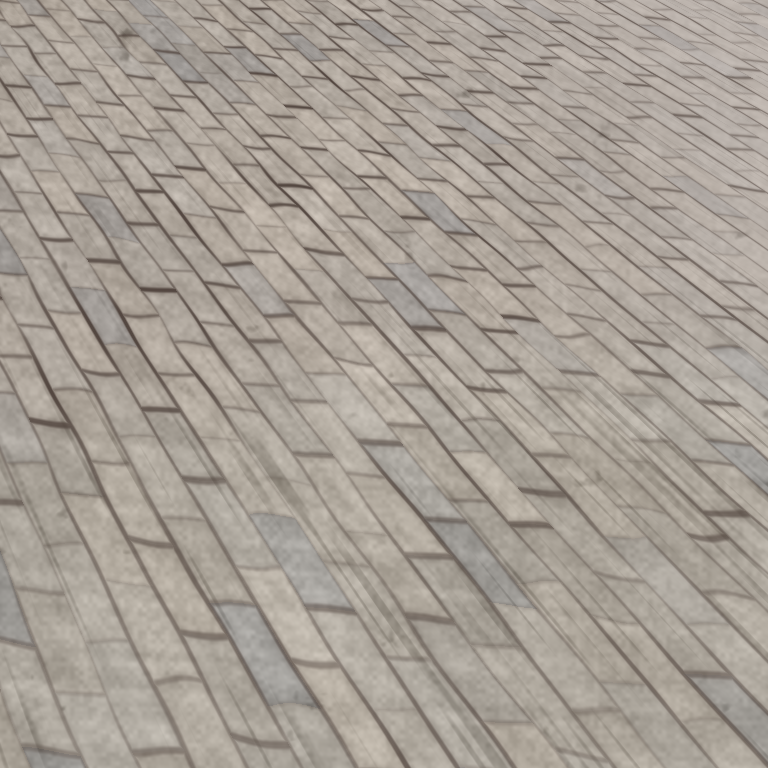
Reproduce this texture procedurally as a WebGL 1 fragment shader.

```glsl
precision highp float;
// Worn running-bond stone paving receding diagonally in perspective.

uniform vec2 u_resolution;

const vec2 VANISH = vec2(-0.612, -0.807); // where the long joints meet, y down
const float HORIZON_TILT = 0.07;
const float COURSES = 24.0;
const float STONES = 19.5;

const vec3 STONE = vec3(0.69, 0.66, 0.625);
const vec3 STONE_WARM = vec3(0.73, 0.685, 0.635);
const vec3 STONE_COOL = vec3(0.60, 0.59, 0.585);
const vec3 HAZE = vec3(0.76, 0.73, 0.715);
const vec3 JOINT = vec3(0.31, 0.26, 0.235);

float hash(vec2 p) {
  return fract(sin(dot(p, vec2(127.1, 311.7))) * 43758.5453);
}

float noise(vec2 p) {
  vec2 i = floor(p);
  vec2 f = fract(p);
  f = f * f * (3.0 - 2.0 * f);
  return mix(mix(hash(i), hash(i + vec2(1.0, 0.0)), f.x),
             mix(hash(i + vec2(0.0, 1.0)), hash(i + vec2(1.0, 1.0)), f.x), f.y);
}

float fbm(vec2 p) {
  float sum = 0.0;
  float amp = 0.5;
  for (int i = 0; i < 4; i++) {
    sum += amp * noise(p);
    p = p * 2.03 + 17.3;
    amp *= 0.5;
  }
  return sum / 0.9375;
}

// Distance to the nearest whole number
float edgeDistance(float x) {
  return abs(fract(x + 0.5) - 0.5);
}

// Dark core with a soft dirty shoulder
float jointMask(float d, float width, float aa) {
  float core = 1.0 - smoothstep(width - aa, width + aa, d);
  float shoulder = 1.0 - smoothstep(0.0, width * 3.0 + aa, d);
  return 0.75 * core + 0.25 * shoulder;
}

// Ground coordinates: x counts courses, y counts stones along them
vec2 groundCoords(vec2 p, float depth) {
  return vec2((p.x - VANISH.x) / depth * COURSES + 0.12, STONES / depth);
}

vec3 stoneColor(vec2 id, vec2 ground, vec2 p) {
  float tone = hash(id + 3.7);
  vec3 col = mix(STONE, STONE_WARM, 0.7 * hash(id + 9.1));
  col = mix(col, STONE_COOL, 0.75 * smoothstep(0.82, 1.0, tone));
  col += 0.05 * (hash(id + 21.3) - 0.5);
  col += 0.13 * (fbm(ground * vec2(2.5, 3.5)) - 0.5);
  col += 0.07 * (noise(p * 170.0) - 0.5);
  return col;
}

void main() {
  vec2 p = gl_FragCoord.xy / u_resolution;
  p.y = 1.0 - p.y;
  float pixel = 1.0 / min(u_resolution.x, u_resolution.y);

  // Perspective and slightly uneven laying
  float depth = p.y - VANISH.y - HORIZON_TILT * (p.x - VANISH.x);
  vec2 ground = groundCoords(p, depth);
  vec2 wobble = vec2(noise(ground * 1.3), noise(ground * 1.1 + 40.0)) - 0.5;
  vec2 laid = ground + wobble * vec2(0.16, 0.14);
  vec2 aa = pixel * vec2(COURSES / depth, STONES / (depth * depth)) + 0.012;

  // Running bond with a loose half-stone offset
  float course = floor(laid.x);
  float along = laid.y + 0.5 * mod(course, 2.0) + 0.3 * hash(vec2(course, 5.0));
  vec2 id = vec2(course, floor(along));

  // Regions: smooth worn foreground, hazy far right corner
  float near = smoothstep(0.38, 0.62, p.y + 0.12 * (p.x - 0.5));
  float far = smoothstep(0.35, 1.15, p.x - 0.9 * p.y + 0.15);

  // Joints fade and deepen along their length
  float longLine = floor(laid.x + 0.5);
  float longWear = noise(vec2(longLine * 7.3, laid.y * 0.9));
  float endWear = hash(vec2(course, floor(along + 0.5)) + 13.0);
  float dirt = fbm(p * 5.0 + 8.0);
  float strength = mix(0.85, 0.6, near) * mix(1.0, 0.6, far) * (0.65 + 0.7 * dirt);
  float longJoint = jointMask(edgeDistance(laid.x), 0.022 + 0.045 * longWear, aa.x)
                  * (0.3 + 0.85 * longWear);
  float endJoint = jointMask(edgeDistance(along), 0.015 + 0.03 * endWear, aa.y)
                 * (0.3 + 0.75 * endWear);
  float joint = clamp(max(longJoint, endJoint) * strength, 0.0, 0.95);

  // Stone faces and broad patches
  vec3 col = stoneColor(id, ground, p);
  col += 0.07 * (fbm(p * 4.0) - 0.5);
  col = mix(col, HAZE, 0.6 * far);
  col += near * vec3(-0.012, -0.004, -0.006);

  // Fine scratches beside the joints and level smears across the foreground
  float scratch = smoothstep(0.68, 0.95, noise(vec2(ground.x * 7.0, ground.y * 0.7)));
  float smear = noise(vec2(p.x * 5.0, (p.y - HORIZON_TILT * p.x) * 75.0)) - 0.5;
  col -= scratch * mix(0.04, 0.11, near);
  col += smear * mix(0.025, 0.055, near);

  // Sparse dark stains
  col -= 0.14 * smoothstep(0.76, 0.9, fbm(p * 24.0 + 60.0));

  col = mix(col, JOINT, joint);
  gl_FragColor = vec4(clamp(col, 0.0, 1.0), 1.0);
}
```
